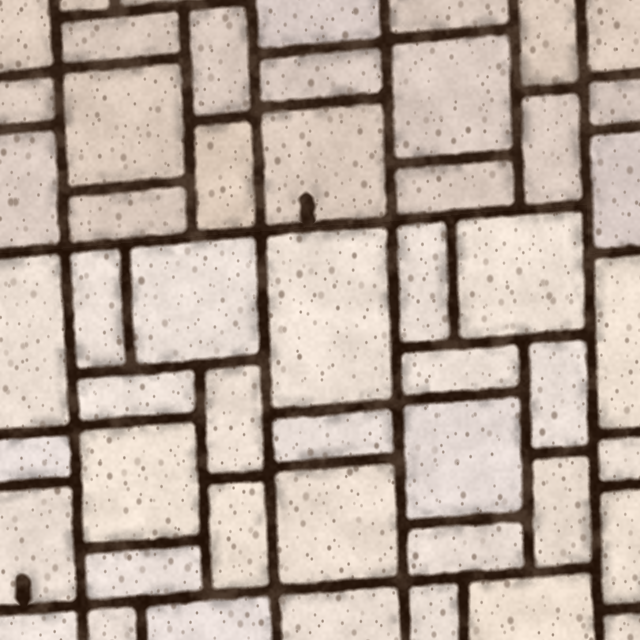
A WebGL 2 fragment shader for this texture:

```glsl
#version 300 es
precision highp float;
// Weathered pale paving: a repeating module of squares, slabs and strips with dark joints.
uniform vec2 u_resolution;
out vec4 outColor;

#define MODULE vec2(0.5155, 0.560)  // size of one repeat
#define SLAB_W 0.207                // width of the slab column within it
#define PANEL_ORIGIN vec2(-0.1224, 0.387)
#define JOINT 0.0085                // half width of a joint
#define CORNER 0.009                // corner radius of the stones
#define SOFT 0.0035                 // softness of stone edges
#define RAGGED 0.0055               // roughness of stone edges
#define PIT_CELL 0.0185             // spacing of the small pits
#define PALE vec3(0.935, 0.885, 0.845)
#define TAN vec3(0.85, 0.78, 0.73)
#define SOIL vec3(0.15, 0.085, 0.045)
#define DUST vec3(0.29, 0.22, 0.17)

float hash(vec2 p) {
  vec3 q = fract(p.xyx * 0.1031);
  q += dot(q, q.yzx + 33.33);
  return fract((q.x + q.y) * q.z);
}

float noise(vec2 p) {
  vec2 i = floor(p), f = fract(p);
  f = f * f * (3.0 - 2.0 * f);
  vec2 e = vec2(0.0, 1.0);
  return mix(mix(hash(i), hash(i + e.yx), f.x),
             mix(hash(i + e), hash(i + e.yy), f.x), f.y);
}

float fbm(vec2 p) {
  float sum = 0.0, amp = 0.5;
  for (int i = 0; i < 4; i++) {
    sum += amp * noise(p);
    p = p * 2.03 + 17.3;
    amp *= 0.5;
  }
  return sum;
}

// Interval (low, high) around x, cut at a, b and c within 0..end
vec2 span(float x, float a, float b, float c, float end) {
  return x < a ? vec2(0.0, a) : x < b ? vec2(a, b) : x < c ? vec2(b, c) : vec2(c, end);
}

// Spans of the stone that holds local point m: x range in xy, y range in zw
vec4 stoneAt(vec2 m) {
  float h = MODULE.y;
  if (m.x < SLAB_W) return vec4(0.0, SLAB_W, span(m.y, 0.284, 0.367, h, h));
  float x = m.x - SLAB_W, w = MODULE.x - SLAB_W;
  vec2 sx, sy;
  if (m.y < 0.199) {
    sx = span(x, 0.094, w, w, w);
    sy = vec2(0.0, 0.199);
  } else {
    sx = span(x, 0.202, w, w, w);
    sy = x < 0.202 ? span(m.y, 0.199, 0.280, 0.473, h) : span(m.y, 0.199, 0.379, h, h);
  }
  return vec4(sx + SLAB_W, sy);
}

float roundedBox(vec2 p, vec2 halfSize, float r) {
  vec2 q = abs(p) - halfSize + r;
  return length(max(q, 0.0)) + min(max(q.x, q.y), 0.0) - r;
}

// Dark pits: one randomly placed and sized dot per cell
float pits(vec2 p) {
  vec2 cell = floor(p / PIT_CELL);
  float amount = 0.0;
  for (int j = -1; j <= 1; j++)
    for (int i = -1; i <= 1; i++) {
      vec2 c = cell + vec2(i, j);
      vec2 center = (c + vec2(hash(c), hash(c + 71.7))) * PIT_CELL;
      float size = 0.0012 + 0.0045 * pow(hash(c + 29.1), 4.0);
      float dot1 = 1.0 - smoothstep(size * 0.4, size + 0.002, length((p - center) * vec2(1.0, 0.8)));
      amount = max(amount, dot1 * step(0.35, hash(c + 11.9)) * (0.25 + 0.6 * hash(c + 53.3)));
    }
  return amount;
}

void main() {
  vec2 p = gl_FragCoord.xy / u_resolution;
  float pixel = 1.0 / min(u_resolution.x, u_resolution.y);
  float down = 1.0 - p.y;

  // Slight tilt and perspective; rows step back where a new panel starts
  float u = (p.x - 0.048 * down) / (1.0 - 0.023 * down) - PANEL_ORIGIN.x;
  float panel = floor(u / (2.0 * MODULE.x));
  float v = down + (0.09 - 0.0192 * down) * (p.x - 0.104 - 0.93 * panel) - PANEL_ORIGIN.y;
  vec2 g = vec2(u, v) + 0.003 * (vec2(noise(p * 12.0), noise(p * 12.0 + 40.0)) - 0.5);
  vec2 repeat = floor(g / MODULE);
  vec2 m = g - repeat * MODULE;

  // Stone shape with ragged edges
  vec4 s = stoneAt(m);
  vec2 center = 0.5 * vec2(s.x + s.y, s.z + s.w);
  vec2 halfSize = 0.5 * vec2(s.y - s.x, s.w - s.z);
  vec2 id = repeat * 37.0 + floor(center * 100.0);
  float d = roundedBox(m - center, halfSize - JOINT, CORNER);
  d += RAGGED * (fbm(p * 55.0) - 0.47);

  // Notch in the lower edge of every other slab column
  if (m.x < SLAB_W && mod(repeat.x + repeat.y, 2.0) < 0.5) {
    vec2 n = m - vec2(SLAB_W * (0.3 + 0.3 * hash(repeat + 5.0)), MODULE.y);
    n.y += clamp(-n.y, 0.0, 0.042);
    d = max(d, 0.011 - length(n) + 0.006 * (noise(p * 90.0) - 0.5));
  }

  // Stone colour: browner upper row, tint per stone, mottling, worn rim, pits
  float grain = fbm(p * 24.0), fine = noise(p * 170.0);
  vec3 stone = mix(PALE, TAN, repeat.y < 0.0 ? 0.9 : 0.25 * hash(id));
  stone += (hash(id + 3.0) - 0.45) * vec3(-0.025, -0.005, 0.045);
  stone += 0.13 * (grain - 0.46) + 0.045 * (fine - 0.5);
  float rim = smoothstep(-0.024, 0.0, d) * smoothstep(0.3, 0.75, fbm(p * 38.0 + 9.0));
  stone *= 1.0 - 0.28 * rim;
  stone = mix(stone, vec3(0.45, 0.37, 0.31), pits(p) * (0.55 + 0.45 * grain));

  // Joint colour: dark soil with patches of dust, dustier in the upper row
  float dust = smoothstep(0.35, 0.75, fbm(p * 32.0 + 3.0)) + (repeat.y < 0.0 ? 0.2 : 0.0);
  vec3 joint = mix(SOIL, DUST, clamp(dust, 0.0, 1.0)) + 0.05 * (fine - 0.5);

  float soft = SOFT + 0.5 * pixel;
  outColor = vec4(mix(stone, joint, smoothstep(-soft, soft, d)), 1.0);
}
```
